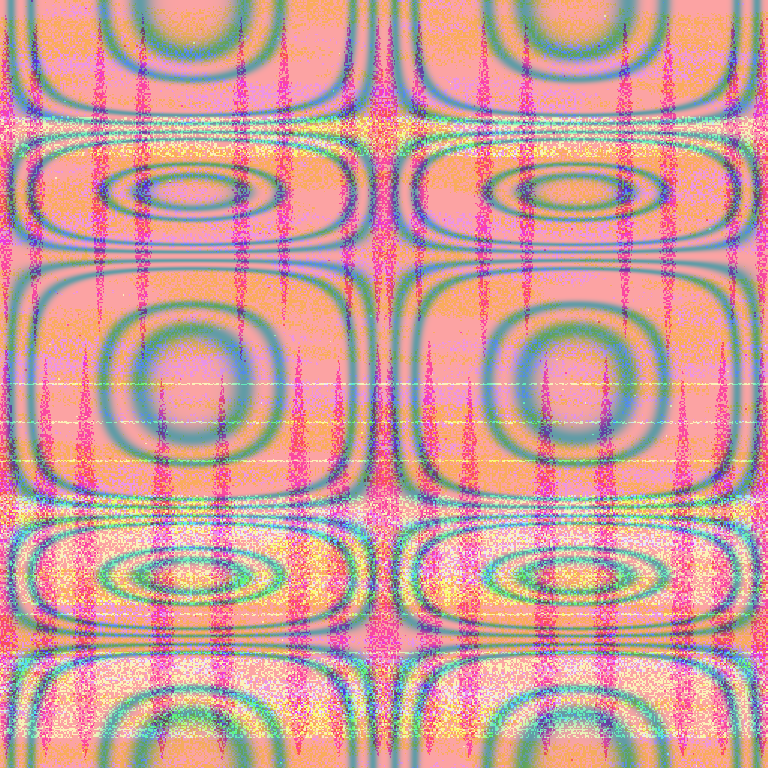
A Shadertoy shader for this pattern:

```glsl
// Draws a two by two grid of paired rounded rings with dithered grain, spiky streaks and glitch bands.

const float TAU = 6.2831853;
const float REPEATS = 2.0;        // repeats across and down
const float ROW_WARP = 0.6;       // alternates tall and short cells
const float RING_LEVEL = 0.33;    // ring distance from the middle field level
const float RING_SPLIT = 0.08;    // half gap inside a double ring
const float RING_WIDTH = 0.04;
const float GRAIN_COUNT = 512.0;  // grains across the canvas
const float STREAK_DENSITY = 0.62;
const float SCAN_STEP = 0.05;     // spacing of thin scan lines
const float SCAN_WIDTH = 0.0012;
const vec3 PINK = vec3(0.99, 0.64, 0.64);
const vec3 TEAL = vec3(0.38, 0.61, 0.65);
const vec3 WARM_SHIFT = vec3(-0.01, 0.03, -0.28);
const vec3 LILAC_SHIFT = vec3(-0.06, -0.06, 0.26);
const vec3 STREAK_SHIFT = vec3(0.0, -0.36, -0.01);
const vec3 GLITCH_SHIFT = vec3(0.0, 0.31, 0.08);
// Streak distances from the middle of each column
const vec4 UPPER_STREAKS = vec4(0.204, 0.120, 0.064, 0.242);
const vec4 LOWER_STREAKS = vec4(0.191, 0.139, 0.039, 0.242);
// Lower and upper edges of the glitch bands
const vec2 GLITCH_BANDS[3] = vec2[3](
    vec2(0.796, 0.848), vec2(0.212, 0.355), vec2(0.039, 0.143));

float hash(vec2 p) {
    vec3 q = fract(p.xyx * vec3(0.1031, 0.1030, 0.0973));
    q += dot(q, q.yzx + 33.33);
    return fract((q.x + q.y) * q.z);
}

// Product of two waves, the vertical one unevenly paced
float cellField(vec2 uv) {
    float row = TAU * REPEATS * uv.y;
    float across = sin(0.5 * TAU * REPEATS * uv.x);
    return abs(across * cos(row - ROW_WARP * sin(row)));
}

float doubleRings(float field) {
    float offset = abs(abs(field - 0.5) - RING_LEVEL) - RING_SPLIT;
    float d = offset / RING_WIDTH;
    return exp(-d * d);
}

// Slow, mostly horizontal drift from layered sines
float drift(vec2 uv, float seed) {
    float bend = 0.7 * sin(TAU * uv.x * 1.3 + seed) + 0.4 * sin(TAU * uv.x * 3.1 + 9.0 * uv.y);
    float sum = sin(TAU * uv.y * 5.3 + bend * 1.6 + seed);
    sum += 0.7 * sin(TAU * uv.y * 12.7 - bend * 2.1 + seed * 2.3);
    sum += 0.5 * sin(TAU * uv.y * 31.0 + bend * 3.0 + uv.x * 11.0);
    return sum / 2.2;
}

float streakMask(float dist, float width) {
    width = max(width, 0.0001);
    return (1.0 - smoothstep(0.4 * width, width, dist)) * smoothstep(0.0002, 0.003, width);
}

// Mirrored vertical spikes, one set above and one below
float streaks(vec2 uv) {
    float side = abs(fract(uv.x * REPEATS) - 0.5) / REPEATS;
    float mask = 0.0;
    for (int i = 0; i < 4; i++) {
        float jitter = 0.025 * sin(float(i) * 2.4 + floor(uv.x * REPEATS) * 1.7);
        float top = clamp((0.99 - uv.y) / 0.14, 0.0, 1.0);
        float taper = clamp((uv.y - 0.54 - jitter) / 0.16, 0.0, 1.0);
        float spread = clamp((0.545 + jitter - uv.y) / 0.18, 0.0, 1.0);
        float base = smoothstep(0.0, 0.08, uv.y);
        mask = max(mask, streakMask(abs(side - UPPER_STREAKS[i]), 0.014 * top * taper));
        mask = max(mask, streakMask(abs(side - LOWER_STREAKS[i]), 0.019 * spread * base));
    }
    return mask;
}

// Chance of a bright grain in the wide bands and thin scan lines
float glitch(vec2 uv, float soft) {
    float mask = 0.0;
    for (int i = 0; i < 3; i++) {
        vec2 band = GLITCH_BANDS[i];
        float inside = smoothstep(band.x - soft, band.x + soft, uv.y)
                     - smoothstep(band.y - soft, band.y + soft, uv.y);
        mask = max(mask, inside * (0.42 + 0.18 * drift(uv, 4.0)));
    }
    float nearest = abs(uv.y - SCAN_STEP * round(uv.y / SCAN_STEP));
    float scan = 1.0 - smoothstep(SCAN_WIDTH - soft, SCAN_WIDTH + soft, nearest);
    scan *= step(0.02, uv.y) * step(uv.y, 0.52);
    return max(mask, 0.65 * scan);
}

void mainImage(out vec4 fragColor, in vec2 fragCoord) {
    vec2 uv = fragCoord / iResolution.xy;
    float soft = 0.5 / iResolution.y;
    vec2 grain = floor(uv * GRAIN_COUNT);

    // Rings over the plain ground
    vec3 color = mix(PINK, TEAL, doubleRings(cellField(uv)));

    // Warm and lilac grain in drifting patches
    float warm = 0.58 * smoothstep(-0.35, 0.45, drift(uv, 0.8));
    float lilac = 0.38 * smoothstep(-0.15, 0.6, drift(uv, 3.6));
    float tint = hash(grain);
    color += WARM_SHIFT * step(tint, warm);
    color += LILAC_SHIFT * step(1.0 - lilac, tint);

    // Streaks darken green, glitches lift it
    color += STREAK_SHIFT * step(hash(grain + 71.0), STREAK_DENSITY * streaks(uv));
    color += GLITCH_SHIFT * step(hash(grain + 193.0), glitch(uv, soft));

    fragColor = vec4(clamp(color, 0.0, 1.0), 1.0);
}
```
